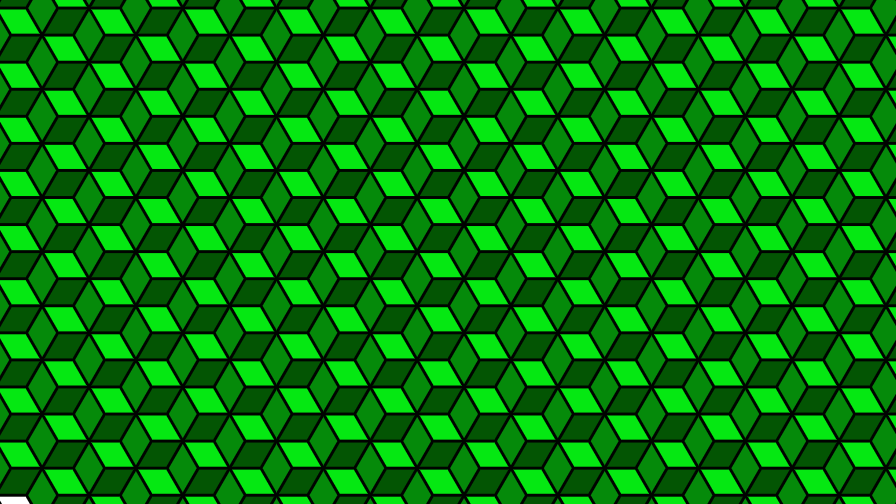
A Shadertoy shader for this pattern:

```glsl
// Tumbling-block tiling: green rhombi in three shades with black outlines.
#define SIDE 0.06201                  // rhombus side, in canvas heights
#define LINE_WIDTH 0.0058             // outline width, in canvas heights
#define ORIGIN vec2(0.0836, 0.0711)   // one six-way joint, in canvas heights
#define DARK vec3(0.01, 0.335, 0.01)
#define MEDIUM vec3(0.02, 0.54, 0.04)
#define BRIGHT vec3(0.02, 0.91, 0.07)
#define OUTLINE vec3(0.0, 0.01, 0.0)
#define BLANK_TILE vec2(-0.75, -1.299) // centre of the unpainted tile, in sides

const float SQRT3 = 1.7320508;
const float SECTOR = 1.0471976; // 60 degrees

// Nearest six-way joint: a triangular lattice as two staggered grids.
vec2 nearestJoint(vec2 p) {
    vec2 cell = vec2(3.0, SQRT3);
    vec2 a = cell * round(p / cell);
    vec2 b = cell * (round(p / cell - 0.5) + 0.5);
    return distance(p, a) < distance(p, b) ? a : b;
}

// Distance to the three lines that cross at a joint.
float edgeDistance(vec2 q) {
    float rising = abs(dot(q, vec2(0.5 * SQRT3, -0.5)));
    float falling = abs(dot(q, vec2(0.5 * SQRT3, 0.5)));
    return min(abs(q.y), min(rising, falling));
}

void mainImage(out vec4 fragColor, in vec2 fragCoord) {
    vec2 p = (fragCoord / iResolution.y - ORIGIN) / SIDE;
    vec2 joint = nearestJoint(p);
    vec2 q = p - joint;

    // Each 60 degree sector around a joint is half of one rhombus.
    float sector = floor(atan(q.y, q.x) / SECTOR);
    float angle = (sector + 0.5) * SECTOR;
    vec2 tileCentre = joint + 0.5 * SQRT3 * vec2(cos(angle), sin(angle));

    // Opposite sectors share a shade.
    float face = mod(sector + 6.0, 3.0);
    vec3 color = face < 0.5 ? DARK : face < 1.5 ? MEDIUM : BRIGHT;
    if (distance(tileCentre, BLANK_TILE) < 0.4) color = vec3(1.0);

    // Outline with one pixel of smoothing.
    float gap = edgeDistance(q) * SIDE - 0.5 * LINE_WIDTH;
    float ink = clamp(0.5 - gap * iResolution.y, 0.0, 1.0);
    fragColor = vec4(mix(color, OUTLINE, ink), 1.0);
}
```
